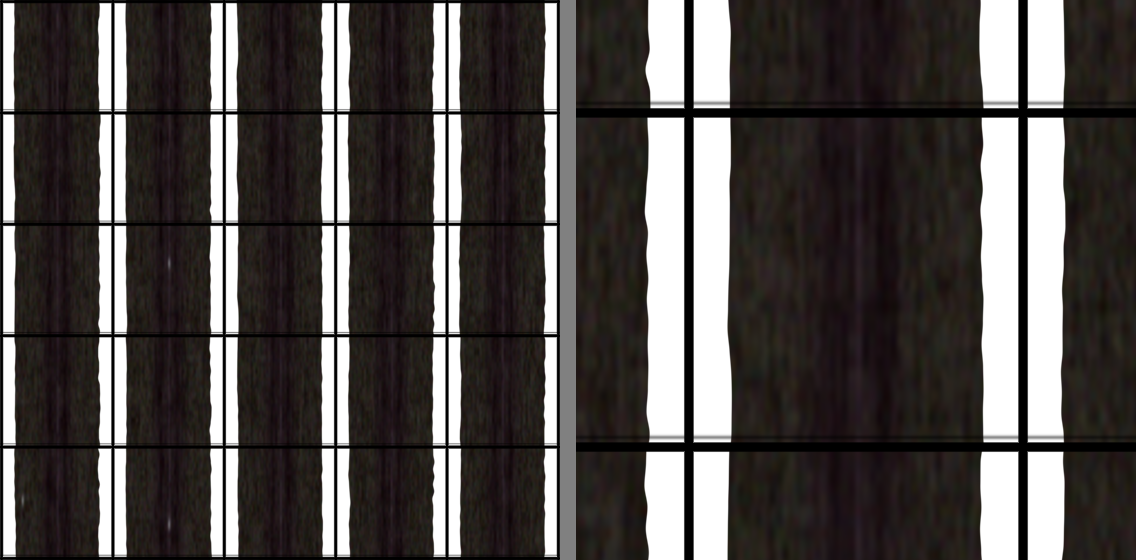
Left: the whole. Right: its middle third, enlarged.
This pattern is drawn by a Shadertoy shader. Its source:

```glsl
// Five by five tiles, each a dark worn vertical band on white, ruled by black lines.
// Edges are distance ramps bent by noise; the band is shaded with stretched value
// noise for grain and fine vertical streaks, all seeded per tile.

#define TILES 5.0
#define MARGIN 0.0028
#define RULE_HALF 0.0028
#define BAND_LEFT 0.120
#define BAND_RIGHT 0.877
#define EDGE_WOBBLE 0.016
#define GRAIN 0.075
#define STREAKS 0.050
#define SIDE_COLOR vec3(0.137, 0.117, 0.098)
#define CORE_COLOR vec3(0.118, 0.080, 0.090)
#define SPECK_COLOR vec3(0.50, 0.50, 0.52)

float hash(vec2 p) {
    vec3 q = fract(vec3(p.xyx) * 0.1031);
    q += dot(q, q.yzx + 33.33);
    return fract((q.x + q.y) * q.z);
}

float valueNoise(vec2 p) {
    vec2 i = floor(p), f = fract(p);
    f = f * f * (3.0 - 2.0 * f);
    return mix(mix(hash(i), hash(i + vec2(1, 0)), f.x),
               mix(hash(i + vec2(0, 1)), hash(i + vec2(1, 1)), f.x), f.y);
}

// Signed noise centred on zero
float snoise(vec2 p) { return valueNoise(p) - 0.5; }

// Coverage of the side where distance is negative
float cover(float distance, float aa) { return 1.0 - smoothstep(-aa, aa, distance); }

// Soft bump around a centre
float bump(float x, float centre, float width) {
    float d = (x - centre) / width;
    return exp(-d * d);
}

vec3 bandColor(vec2 cell, vec2 seed) {
    // Dark core with narrow streaks running down it
    float core = smoothstep(0.30, 0.42, cell.x) * (1.0 - smoothstep(0.58, 0.70, cell.x));
    vec3 color = mix(SIDE_COLOR, CORE_COLOR, core);
    float drift = 0.008 * snoise(seed);
    color -= 0.030 * (bump(cell.x, 0.43 + drift, 0.022) + bump(cell.x, 0.57 + drift, 0.022));
    color += vec3(0.035, 0.027, 0.043) * bump(cell.x, 0.505 + drift, 0.012)
           * (0.5 + valueNoise(vec2(3.0, cell.y * 14.0) + seed));
    color += STREAKS * snoise(vec2(cell.x * 46.0, cell.y * 5.0) + seed);

    // Woven grain, partly tinted
    vec2 g = cell * vec2(48.0, 30.0) + seed;
    vec3 tint = vec3(snoise(g), snoise(g + 71.0), snoise(g + 137.0));
    float weave = snoise(cell * vec2(50.0, 18.0) + seed + 211.0);
    color += GRAIN * (0.55 * tint + 0.65 * weave) * mix(1.0, 0.6, core);
    color += 0.025 * snoise(cell * 9.0 + seed + 307.0);

    // Rare pale scratch near the core, rarer chip elsewhere
    float chance = hash(seed + 5.0);
    vec2 spot = vec2(chance > 0.93 ? 0.19 : 0.505, 0.1 + 0.6 * hash(seed + 9.0));
    vec2 d = (cell - spot) / vec2(0.013, 0.05);
    color = mix(color, SPECK_COLOR, 0.7 * step(0.86, chance) * exp(-dot(d, d)));
    return max(color, 0.0);
}

void mainImage(out vec4 fragColor, in vec2 fragCoord) {
    vec2 uv = fragCoord / iResolution.xy;
    float pitch = (1.0 - 2.0 * MARGIN) / TILES;
    vec2 grid = (uv - MARGIN) / pitch;
    vec2 id = clamp(floor(grid), 0.0, TILES - 1.0);
    vec2 cell = grid - id;
    vec2 seed = id * vec2(17.3, 29.7) + 11.0;
    float aa = 0.9 / min(iResolution.x, iResolution.y);
    float cellAa = aa / pitch;

    // Band edges: a slow lean on both, small scallops mostly on the right
    float left = BAND_LEFT + 0.012 * snoise(seed + 41.0)
               + EDGE_WOBBLE * snoise(vec2(1.0, cell.y * 4.0) + seed)
               + 0.4 * EDGE_WOBBLE * snoise(vec2(7.0, cell.y * 16.0) + seed);
    float right = BAND_RIGHT + 0.008 * snoise(seed + 43.0)
                + 0.6 * EDGE_WOBBLE * snoise(vec2(13.0, cell.y * 4.0) + seed)
                + EDGE_WOBBLE * snoise(vec2(19.0, cell.y * 15.0) + seed);
    float band = cover(max(left - cell.x, cell.x - right), cellAa);
    vec3 color = mix(vec3(1.0), bandColor(cell, seed), band);

    // Faint shadow line just above each lower rule
    color *= 1.0 - 0.45 * bump(cell.y, 0.029, 0.006);

    // Black rules around every tile
    vec2 toRule = abs(grid - floor(grid + 0.5)) * pitch;
    float rule = cover(min(toRule.x, toRule.y) - RULE_HALF, aa);
    fragColor = vec4(mix(color, vec3(0.0), rule), 1.0);
}
```
